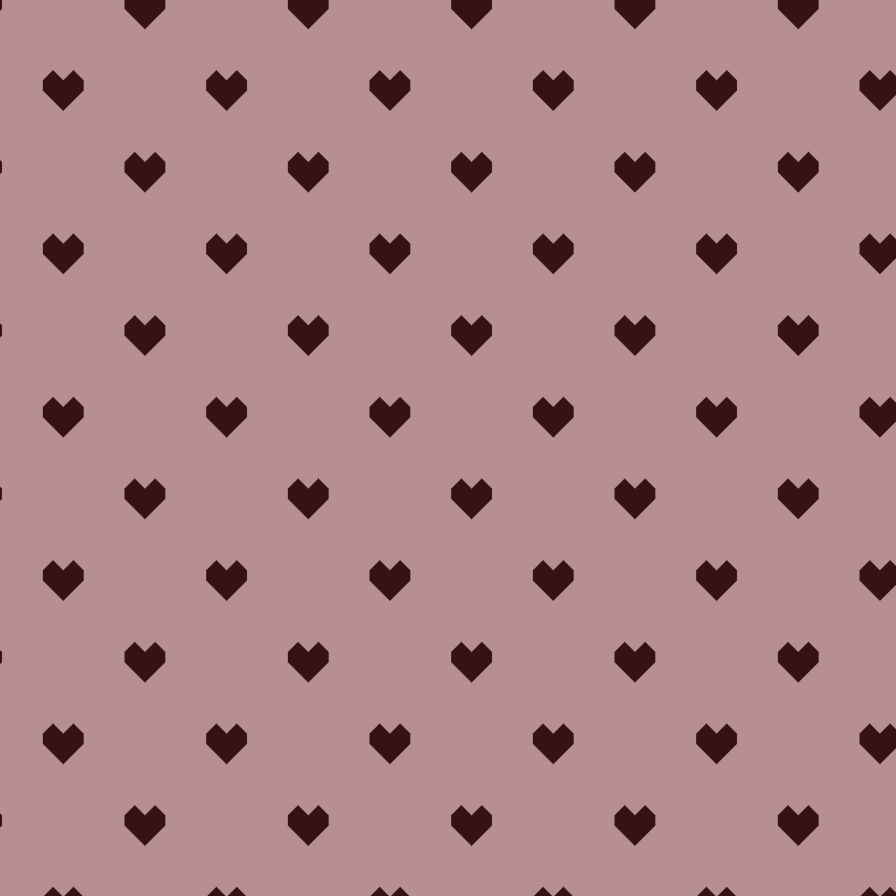
This pattern is drawn by a Shadertoy shader. Its source:

```glsl
// Small dark angular hearts in staggered rows on a dusty pink ground.

const vec3 GROUND_COLOR = vec3(0.718, 0.561, 0.576);
const vec3 HEART_COLOR = vec3(0.212, 0.071, 0.082);
const float PERIOD = 140.0 / 768.0;            // spacing of hearts in a row
const vec2 HEART_ORIGIN = vec2(0.0706, 0.1698); // centre of one heart
const float HEART_RADIUS = 17.5 / 768.0;       // half the width and height

// Signed distance bound of a heart with straight, diagonal edges.
float heartDistance(vec2 p, float radius) {
    float x = abs(p.x);
    float lobe = 0.5 * radius;
    float side = x - radius;
    float top = (abs(x - lobe) + p.y - radius) * inversesqrt(2.0);
    float bottom = (x - p.y - radius) * inversesqrt(2.0);
    return max(side, max(top, bottom));
}

// Offset from the nearest point of a square grid.
vec2 repeatCentered(vec2 p, float period) {
    return p - period * floor(p / period + 0.5);
}

void mainImage(out vec4 fragColor, in vec2 fragCoord) {
    vec2 p = fragCoord / iResolution.y - HEART_ORIGIN;
    float pixel = 1.0 / iResolution.y;

    // Two grids, half a period apart, form the staggered rows.
    float d = min(heartDistance(repeatCentered(p, PERIOD), HEART_RADIUS),
                  heartDistance(repeatCentered(p + 0.5 * PERIOD, PERIOD), HEART_RADIUS));

    float coverage = 1.0 - smoothstep(-0.7 * pixel, 0.7 * pixel, d);
    fragColor = vec4(mix(GROUND_COLOR, HEART_COLOR, coverage), 1.0);
}
```
